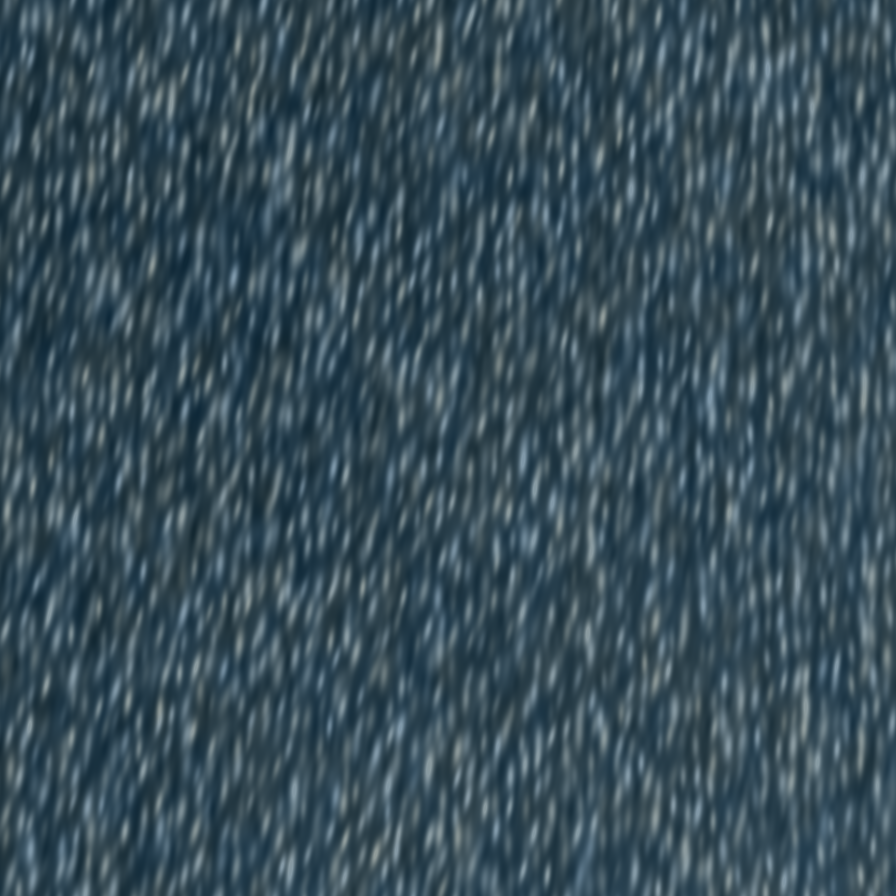
A three.js fragment shader for this texture:

```glsl
// Worn blue denim: short pale slanted yarn grains over dark indigo.
varying vec2 vUv;

float hash(vec2 p) {
  return fract(sin(dot(p, vec2(127.1, 311.7))) * 43758.5453);
}

float noise(vec2 p) {
  vec2 i = floor(p);
  vec2 f = fract(p);
  f = f * f * (3.0 - 2.0 * f);
  return mix(mix(hash(i), hash(i + vec2(1.0, 0.0)), f.x),
             mix(hash(i + vec2(0.0, 1.0)), hash(i + vec2(1.0, 1.0)), f.x), f.y);
}

// Slant of the yarn, slightly rightward at the left and upright at the right.
float yarnLean(vec2 p) {
  return 0.16 - 0.12 * smoothstep(0.4, 1.0, p.x);
}

// Sum of soft grains in jittered columns: x is brightness, y is warmth.
vec2 yarnGrains(vec2 p, float lean) {
  vec2 grid = vec2(66.0, 27.0);
  float column = floor(p.x * grid.x);
  vec2 sum = vec2(0.0);
  for (int i = -2; i <= 2; i++) {
    float x = column + float(i);
    float shift = hash(vec2(x, 7.3));
    float row = floor(p.y * grid.y - shift);
    for (int j = -1; j <= 1; j++) {
      vec2 id = vec2(x, row + float(j));
      vec2 jitter = vec2(hash(id + 3.1), hash(id + 17.7)) - 0.5;
      vec2 center = (id + vec2(0.5, 0.5 + shift) + jitter * vec2(0.6, 0.6)) / grid;
      vec2 q = p - center;
      q.x -= (lean + 0.2 * (hash(id + 29.3) - 0.5)) * q.y;
      vec2 size = vec2(0.0052, 0.0185) * mix(0.8, 1.2, hash(id + 41.9));
      q /= size;
      float glow = mix(0.3, 1.35, hash(id + 53.2)) * exp(-1.4 * dot(q, q));
      sum += glow * vec2(1.0, hash(id + 67.4) - 0.4);
    }
  }
  return sum;
}

void main() {
  vec2 p = vUv;
  float lean = yarnLean(p);
  vec2 grains = yarnGrains(p, lean);

  // Thin fibers follow the yarn; broad patches show the wear.
  vec2 along = vec2(p.x - 0.12 * p.y, p.y);
  float fiber = noise(along * vec2(155.0, 42.0)) - 0.5;
  float strand = noise(along * vec2(90.0, 24.0) + 31.0) - 0.5;
  float wear = noise(p * vec2(5.0, 4.0) + 11.0) - 0.5;
  float fade = 0.10 * (p.x - 0.5) - 0.08 * (p.y - 0.5);

  float tone = 0.04 + grains.x * 0.97 + 0.28 * fiber + 0.14 * strand + 0.10 * wear + fade;
  tone = clamp(tone, -0.15, 1.35);
  vec3 indigo = vec3(0.11, 0.20, 0.25);
  vec3 paleYarn = vec3(0.42, 0.50, 0.54);
  vec3 color = mix(indigo, paleYarn, tone);

  // Warm cotton on some grains, stronger blue in the dyed gaps.
  color += vec3(0.04, 0.01, -0.035) * grains.y;
  float dye = noise(along * vec2(45.0, 20.0) + 59.0) - 0.5;
  color += vec3(-0.03, 0.0, 0.035) * (dye + 0.5 * fade);

  gl_FragColor = vec4(clamp(color, 0.0, 1.0), 1.0);
}
```
